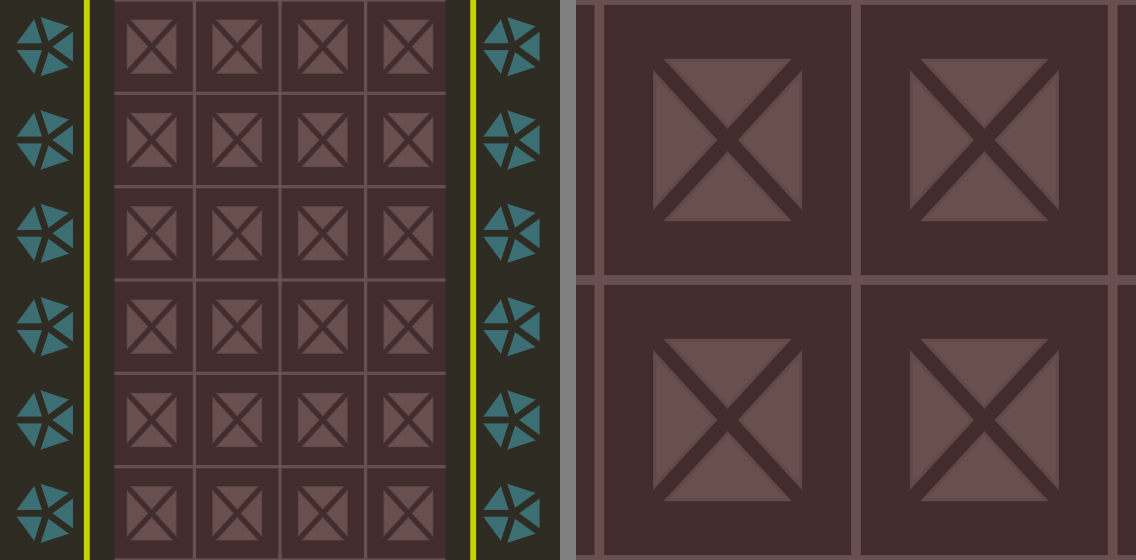
Left: the whole. Right: its middle third, enlarged.
Write a three.js fragment shader that draws this pattern.

```glsl
varying vec2 vUv;

// Coverage of a shape from its signed distance, negative inside.
float fill(float d) {
  float aa = 0.7 * fwidth(vUv.y);
  return 1.0 - smoothstep(-aa, aa, d);
}

// Pentagon cut into five triangles by gaps along its spokes.
float splitPentagon(vec2 p) {
  float sector = 6.2831853 / 5.0;
  float angle = mod(atan(p.y, p.x) + 0.5 * sector, sector) - 0.5 * sector;
  vec2 q = length(p) * vec2(cos(angle), abs(sin(angle)));
  float spoke = dot(q, vec2(-sin(0.5 * sector), cos(0.5 * sector)));
  return max(q.x - 0.0469, spoke + 0.0061);
}

void main() {
  vec3 ground = vec3(0.18, 0.17, 0.133);
  vec3 maroon = vec3(0.263, 0.173, 0.173);
  vec3 mauve = vec3(0.416, 0.31, 0.31);
  vec3 teal = vec3(0.235, 0.435, 0.455);
  vec3 lime = vec3(0.77, 0.84, 0.0);
  float fromCenter = abs(vUv.x - 0.5);

  // Side columns of pentagons, with a bright stripe beside each
  vec2 motif = vec2(mod(vUv.x + 1.0 / 3.0, 5.0 / 6.0) - 5.0 / 12.0,
                    (fract(vUv.y * 6.0) - 0.5) / 6.0);
  vec3 color = mix(ground, teal, fill(splitPentagon(motif)));
  color = mix(color, lime, fill(abs(fromCenter - 0.345) - 0.0052));

  // Central panel of tiles, divided by grid lines
  vec2 tileSize = vec2(0.1528, 1.0 / 6.0);
  vec2 tile = abs(fract(vec2(vUv.x - 0.5, vUv.y) / tileSize) - 0.5);
  vec2 toLine = (0.5 - tile) * tileSize;
  float grid = fill(min(toLine.x, toLine.y) - 0.0029);

  // Inner square split by a diagonal cross, with a faint darker rim
  vec2 edge = (tile - 0.29) * tileSize;
  float cross = (0.04 - abs(tile.x - tile.y)) * 0.113;
  float facet = max(max(edge.x, edge.y), cross);
  vec3 panel = mix(maroon, mauve, grid);
  panel = mix(panel, mauve * 0.93, fill(facet));
  panel = mix(panel, mauve, fill(facet + 0.002));

  color = mix(color, panel, fill(fromCenter - 0.2956));
  gl_FragColor = vec4(color, 1.0);
}
```
